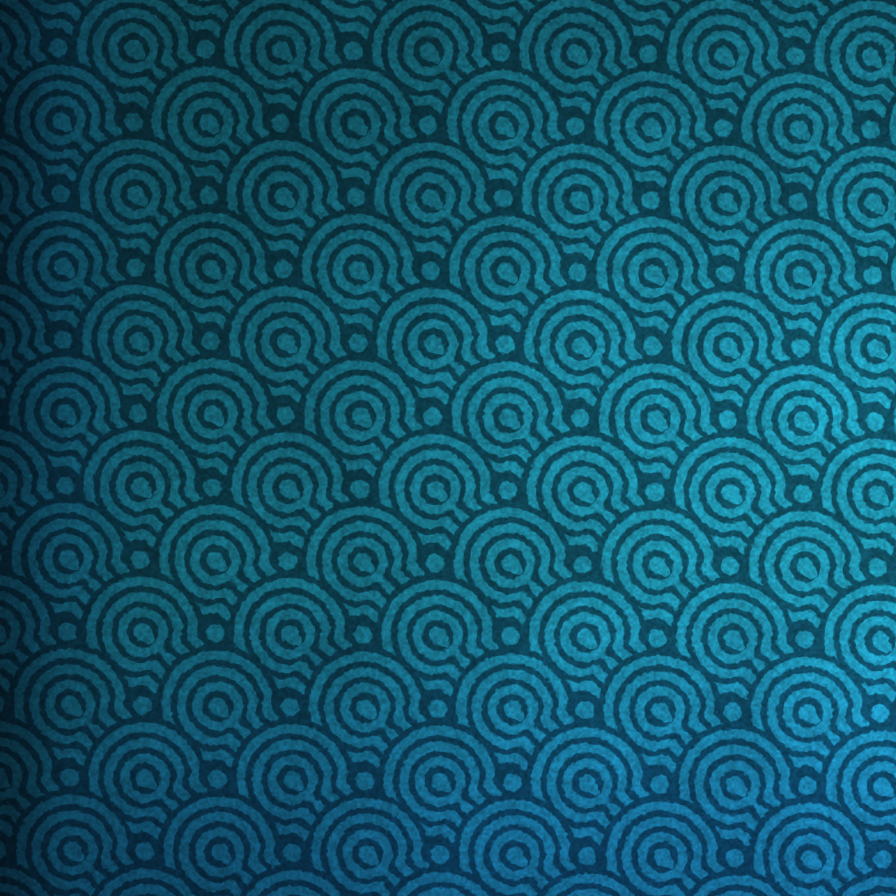
Write a three.js fragment shader that draws this pattern.

```glsl
// Overlapping scallops of teardrop ripples in grainy teal, lit from the right.
varying vec2 vUv;

float hash(vec2 p) {
  p = fract(p * vec2(0.1031, 0.1137));
  p += dot(p, p.yx + 33.33);
  return fract((p.x + p.y) * p.x * 7.31);
}

float noise(vec2 p) {
  vec2 cell = floor(p);
  vec2 f = fract(p);
  f = f * f * (3.0 - 2.0 * f);
  return mix(mix(hash(cell), hash(cell + vec2(1.0, 0.0)), f.x),
             mix(hash(cell + vec2(0.0, 1.0)), hash(cell + 1.0), f.x), f.y);
}

// Coverage of a shape from its signed distance, in repeat widths.
float fill(float d) {
  return 1.0 - smoothstep(-0.009, 0.009, d);
}

// Three rings that flow into parallel lanes toward the lower right neighbour.
float ripples(vec2 p) {
  float r = length(p);
  float edge = length(p - vec2(0.5, -0.5)) - 0.423;
  float lane = abs(p.x + p.y) * 0.7071 + 0.138;
  float f = mix(lane, r, smoothstep(0.03, 0.18, edge));
  float band = abs(fract((f - 0.085) / 0.106) - 0.5) * 0.106 - 0.032;
  float rings = fill(max(band, max(0.09 - f, f - 0.39)));

  // Central drop with a short tail.
  float facing = max(0.0, (p.x - p.y) * 0.7071 / max(r, 0.001));
  float drop = fill(r - 0.06 - 0.042 * pow(facing, 8.0));
  return max(rings, drop);
}

// Staggered rows, each lower row laid over the one above.
float scallops(vec2 q) {
  float ink = 0.0;
  float base = floor(q.y * 2.0);
  for (int i = 0; i < 2; i++) {
    float row = base + 1.0 - float(i);
    vec2 p = q - vec2(0.5 * mod(row, 2.0), 0.5 * row);
    vec2 gap = vec2(fract(p.x + 0.01) - 0.5, p.y);
    p.x = fract(p.x + 0.5) - 0.5;
    ink = mix(ink, ripples(p), fill(length(p) - 0.423));
    ink = max(ink, fill(length(gap) - 0.062));
  }
  return ink;
}

void main() {
  // Slightly tilted lattice, with rough printed edges.
  vec2 d = vUv - vec2(0.567, 0.534);
  vec2 q = vec2((d.x + 0.016 * d.y) / 0.1646, (d.y + 0.011 * d.x) / 0.1629);
  q += 0.016 * (vec2(noise(vUv * 260.0), noise(vUv * 260.0 + 71.0)) - 0.5);
  float ink = scallops(q);

  // Broad light from the right, dim left border.
  vec2 away = (vUv - vec2(1.0, 0.38)) * vec2(1.3, 1.45);
  float light = 0.38 + 0.64 * exp(-dot(away, away));
  light *= mix(0.66, 1.0, smoothstep(-0.01, 0.09, vUv.x));

  // Stains and cloth grain.
  float stain = 0.5 * noise(vUv * 5.0 + 3.0) + 0.3 * noise(vUv * 13.0)
              + 0.2 * noise(vUv * 34.0);
  light *= 0.87 + 0.26 * stain;
  float grain = noise(vUv * 390.0 + 17.0) + noise(vUv * 230.0) - 1.0;
  light *= 1.0 + 0.2 * grain;

  // Teal above, bluer toward the bottom and the left border.
  float blue = max(1.0 - smoothstep(0.0, 0.4, vUv.y),
                   0.7 - 0.7 * smoothstep(0.0, 0.2, vUv.x));
  vec3 teal = mix(vec3(0.125, 0.61, 0.72), vec3(0.11, 0.54, 0.76), blue);
  vec3 ground = mix(vec3(0.065, 0.315, 0.39), vec3(0.055, 0.29, 0.45), blue);
  gl_FragColor = vec4(mix(ground, teal, ink) * light, 1.0);
}
```
